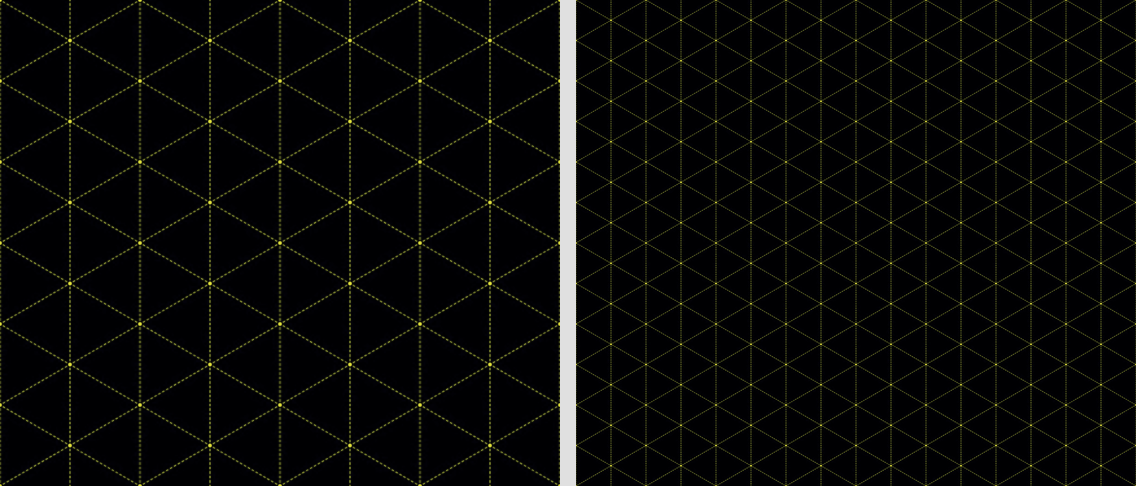
Left, the tile; right, the same tile 2 across and 2 down.
Reproduce this pattern procedurally as a WebGL 1 fragment shader.

```glsl
precision highp float;

uniform vec2 u_resolution;

const float TAU = 6.2831853;
const float COLUMN_STEP = 0.8660254;   // column spacing, in triangle edges
const vec2 REPEATS = vec2(4.0, 6.0);
const vec2 CELL = vec2(2.0 * COLUMN_STEP, 1.0);
const float DASHES_PER_EDGE = 18.0;

const vec3 BACKGROUND = vec3(0.0, 0.0, 0.007);
const vec3 LINE_COLOR = vec3(0.60, 0.64, 0.22);
const vec3 NODE_COLOR = vec3(0.90, 0.90, 0.24);
const vec3 HAZE_COLOR = vec3(0.012, 0.010, 0.035);

float hash(vec2 p) {
    return fract(sin(dot(p, vec2(127.1, 311.7))) * 43758.5453);
}

// Value noise that wraps after a whole number of cells
float wrappedNoise(vec2 uv, vec2 cells) {
    vec2 p = uv * cells;
    vec2 i = floor(p);
    vec2 f = smoothstep(0.0, 1.0, fract(p));
    float a = hash(mod(i, cells));
    float b = hash(mod(i + vec2(1.0, 0.0), cells));
    float c = hash(mod(i + vec2(0.0, 1.0), cells));
    float d = hash(mod(i + vec2(1.0, 1.0), cells));
    return mix(mix(a, b, f.x), mix(c, d, f.x), f.y);
}

// Signed distance to the nearest of a family of parallel lines
float lineDistance(vec2 p, vec2 dir) {
    float across = dot(p, vec2(dir.y, -dir.x)) / COLUMN_STEP;
    return (fract(across + 0.5) - 0.5) * COLUMN_STEP;
}

float softLine(float dist, float width, float pixel) {
    float w = max(width, 0.6 * pixel);
    return exp(-dist * dist / (w * w)) * width / w;
}

// Dashes are centred on the lattice nodes
float dashes(vec2 p, vec2 dir) {
    float wave = 0.5 + 0.5 * cos(TAU * DASHES_PER_EDGE * dot(p, dir));
    return mix(0.22, 1.0, smoothstep(0.1, 0.8, wave));
}

float dashedLine(vec2 p, vec2 dir, float width, float pixel) {
    return softLine(lineDistance(p, dir), width, pixel) * dashes(p, dir);
}

float nodeDistance(vec2 p) {
    vec2 q = p / CELL;
    vec2 corner = (fract(q + 0.5) - 0.5) * CELL;
    vec2 center = (fract(q) - 0.5) * CELL;
    return min(length(corner), length(center));
}

void main() {
    vec2 uv = gl_FragCoord.xy / u_resolution;
    vec2 p = uv * REPEATS * CELL;
    float pixel = REPEATS.y / u_resolution.y;

    vec2 up = vec2(0.0, 1.0);
    vec2 rising = vec2(COLUMN_STEP, 0.5);
    vec2 falling = vec2(COLUMN_STEP, -0.5);

    // Alternate columns are sharp and bright, or broad and dim
    float oddColumn = mod(floor(p.x / COLUMN_STEP + 0.5), 2.0);
    float columnWidth = mix(0.0150, 0.0095, oddColumn);
    float columnStrength = mix(0.62, 1.0, oddColumn);
    float vertical = dashedLine(p, up, columnWidth, pixel) * columnStrength;
    float diagonal = max(dashedLine(p, rising, 0.0105, pixel),
                         dashedLine(p, falling, 0.0105, pixel)) * 0.82;

    // Slight unevenness of the dashes
    float wear = mix(0.82, 1.08, wrappedNoise(uv, vec2(128.0, 111.0)));
    float ink = max(vertical, diagonal) * wear;

    // Faint blue mottling beside the lines
    float nearest = min(abs(lineDistance(p, up)),
                        min(abs(lineDistance(p, rising)), abs(lineDistance(p, falling))));
    float grain = wrappedNoise(uv, vec2(256.0, 222.0));
    float haze = grain * grain * (1.0 - smoothstep(0.03, 0.16, nearest));

    float nodeEdge = max(0.011, 0.7 * pixel);
    float node = 1.0 - smoothstep(0.022 - nodeEdge, 0.022 + nodeEdge, nodeDistance(p));

    vec3 color = BACKGROUND + HAZE_COLOR * haze;
    color = mix(color, LINE_COLOR, ink);
    color = mix(color, NODE_COLOR, node);
    gl_FragColor = vec4(color, 1.0);
}
```
